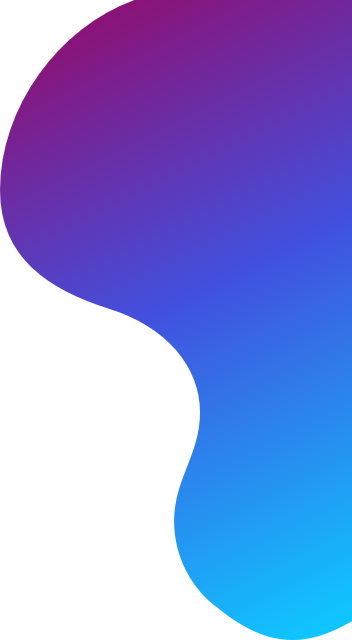
Reproduce this background procedurally as a Shadertoy shader.

```glsl
// A flowing blob hangs from the top right over a white page.
// Its outline is a chain of cubic curves, walked as short segments to get a
// signed distance; a tilted three-colour gradient fills it.

const int CURVES = 7;
const int STEPS = 16;

// Outline from top to bottom, in canvas heights; neighbours share end points
const vec2 outline[22] = vec2[22](
    vec2(.210, 1.), vec2(.091, .957), vec2(0., .831),
    vec2(0., .703), vec2(0., .596), vec2(.078, .547),
    vec2(.169, .518), vec2(.260, .490), vec2(.3125, .427),
    vec2(.3125, .3555), vec2(.3125, .290), vec2(.272, .251),
    vec2(.272, .186), vec2(.272, .130), vec2(.2995, .079),
    vec2(.341, .0495), vec2(.380, .018), vec2(.417, 0.),
    vec2(.457, 0.), vec2(.491, 0.), vec2(.5235, .012),
    vec2(.573, .043));

vec2 cubicPoint(int first, float t) {
    float s = 1. - t;
    return s * s * s * outline[first]
         + 3. * s * s * t * outline[first + 1]
         + 3. * s * t * t * outline[first + 2]
         + t * t * t * outline[first + 3];
}

float segmentDistance(vec2 p, vec2 a, vec2 b) {
    vec2 ab = b - a;
    return length(p - a - ab * clamp(dot(p - a, ab) / dot(ab, ab), 0., 1.));
}

// Negative inside; a ray to the left crosses the outline an odd number of times
float blobDistance(vec2 p) {
    float nearest = 1e3;
    float side = 1.;
    vec2 a = outline[0];
    for (int c = 0; c < CURVES; c++) {
        for (int i = 1; i <= STEPS; i++) {
            vec2 b = cubicPoint(3 * c, float(i) / float(STEPS));
            nearest = min(nearest, segmentDistance(p, a, b));
            if ((a.y > p.y) != (b.y > p.y)) {
                float crossing = mix(a.x, b.x, (p.y - a.y) / (b.y - a.y));
                if (crossing < p.x) side = -side;
            }
            a = b;
        }
    }
    return side * nearest;
}

// Magenta through indigo to cyan, falling towards the lower right
vec3 blobColor(vec2 p) {
    float t = 1. - p.y + .5 * p.x;
    vec3 magenta = vec3(.545, .07, .465);
    vec3 indigo = vec3(.257, .315, .868);
    vec3 cyan = vec3(.06, .775, 1.);
    vec3 upper = mix(magenta, indigo, smoothstep(0., 1., .5) * 2. * clamp((t - .10) / .509, 0., 1.));
    return mix(upper, cyan, clamp((t - .609) / .626, 0., 1.));
}

void mainImage(out vec4 fragColor, in vec2 fragCoord) {
    vec2 p = fragCoord / iResolution.y;
    float coverage = clamp(.5 - blobDistance(p) * iResolution.y, 0., 1.);
    fragColor = vec4(mix(vec3(1.), blobColor(p), coverage), 1.);
}
```
